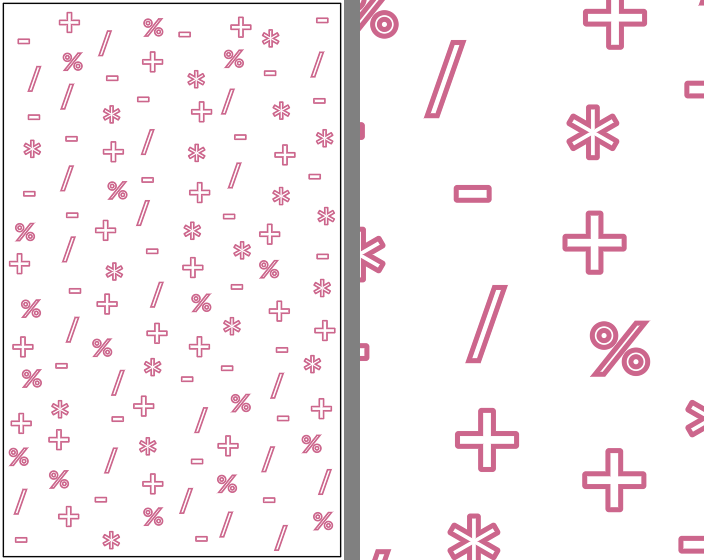
Left, the full canvas; right, a detail of the centre.
Reproduce this pattern procedurally as a WebGL 2 fragment shader.

```glsl
#version 300 es
precision highp float;
// Hollow arithmetic signs in pink, scattered inside a thin black frame.
// A staggered, jittered grid places the signs; each one is a signed
// distance shape of which only the contour is inked.

uniform vec2 u_resolution;
out vec4 outColor;

const float PI = 3.14159265;
const float CANVAS_HEIGHT = 100.0;
const vec2 GRID = vec2(8.0, 14.0);
const vec2 GRID_INSET = vec2(1.0, 2.2);
const vec2 JITTER = vec2(0.44, 0.26);
const float STAGGER = 0.4;
const float INK_HALF_WIDTH = 0.15;
const float FRAME_HALF_WIDTH = 0.13;
const float FRAME_INSET = 0.6;

const vec3 PAPER = vec3(1.0);
const vec3 PINK = vec3(0.80, 0.40, 0.55);
const vec3 BLACK = vec3(0.02);

// Sine-free hash: cell to two values in 0..1
vec2 hash2(vec2 cell, float seed) {
    vec3 h = fract(vec3(cell.xyx + seed) * vec3(0.1031, 0.1030, 0.0973));
    h += dot(h, h.yzx + 33.33);
    return fract((h.xx + h.yz) * h.zy);
}

float box(vec2 p, vec2 halfSize) {
    vec2 d = abs(p) - halfSize;
    return length(max(d, 0.0)) + min(max(d.x, d.y), 0.0);
}

// Slanted bar with level ends
float slantedBar(vec2 p, vec2 halfSize, float slant) {
    float side = (abs(p.x - slant * p.y) - halfSize.x) / sqrt(1.0 + slant * slant);
    return max(side, abs(p.y) - halfSize.y);
}

float ring(vec2 p, float radius, float halfWidth) {
    return abs(length(p) - radius) - halfWidth;
}

// The five signs
float minusSign(vec2 p) {
    return box(p, vec2(0.92, 0.32)) - 0.06;
}

float plusSign(vec2 p) {
    vec2 arm = vec2(1.70, 0.32);
    return min(box(p, arm), box(p, arm.yx)) - 0.06;
}

float slashSign(vec2 p) {
    return slantedBar(p, vec2(0.30, 2.18), 0.35);
}

float asteriskSign(vec2 p) {
    float sector = PI / 3.0;
    float angle = mod(atan(p.x, p.y) + 0.5 * sector, sector) - 0.5 * sector;
    vec2 folded = length(p) * vec2(sin(angle), cos(angle));
    return box(folded, vec2(0.22, 1.47)) - 0.04;
}

float percentSign(vec2 p) {
    vec2 offset = vec2(-0.95, 0.78);
    float rings = min(ring(p - offset, 0.50, 0.20), ring(p + offset, 0.50, 0.20));
    return min(rings, slantedBar(p, vec2(0.26, 1.52), 0.80));
}

// Share of each sign out of fifteen slots
float signDistance(vec2 p, float slot) {
    if (slot < 4.0) return minusSign(p);
    if (slot < 7.0) return plusSign(p);
    if (slot < 10.0) return slashSign(p);
    if (slot < 13.0) return asteriskSign(p);
    return percentSign(p);
}

// Soft line along the zero contour of a distance
float contour(float d, float halfWidth, float pixel) {
    return 1.0 - smoothstep(-0.6 * pixel, 0.6 * pixel, abs(d) - halfWidth);
}

float scatteredSigns(vec2 p, vec2 canvas, float pixel) {
    vec2 cellSize = (canvas - 2.0 * GRID_INSET) / GRID;
    vec2 home = floor((p - GRID_INSET) / cellSize);
    float ink = 0.0;
    for (int y = -1; y <= 1; y++) {
        for (int x = -1; x <= 1; x++) {
            vec2 cell = home + vec2(x, y);
            if (any(lessThan(cell, vec2(0.0))) || any(greaterThanEqual(cell, GRID))) continue;
            vec2 shift = (hash2(cell, 7.0) - 0.5) * JITTER;
            shift.y += (mod(cell.x, 2.0) - 0.5) * STAGGER;
            vec2 center = GRID_INSET + (cell + 0.5 + shift) * cellSize;
            float wobble = floor(3.0 * hash2(cell, 41.0).x);
            float slot = mod(dot(cell, vec2(4.0, 7.0)) + wobble, 15.0);
            ink = max(ink, contour(signDistance(p - center, slot), INK_HALF_WIDTH, pixel));
        }
    }
    return ink;
}

void main() {
    float pixel = CANVAS_HEIGHT / u_resolution.y;
    vec2 canvas = u_resolution * pixel;
    vec2 p = gl_FragCoord.xy * pixel;

    vec3 color = mix(PAPER, PINK, scatteredSigns(p, canvas, pixel));
    float frame = box(p - 0.5 * canvas, 0.5 * canvas - FRAME_INSET);
    color = mix(color, BLACK, contour(frame, FRAME_HALF_WIDTH, pixel));
    outColor = vec4(color, 1.0);
}
```
